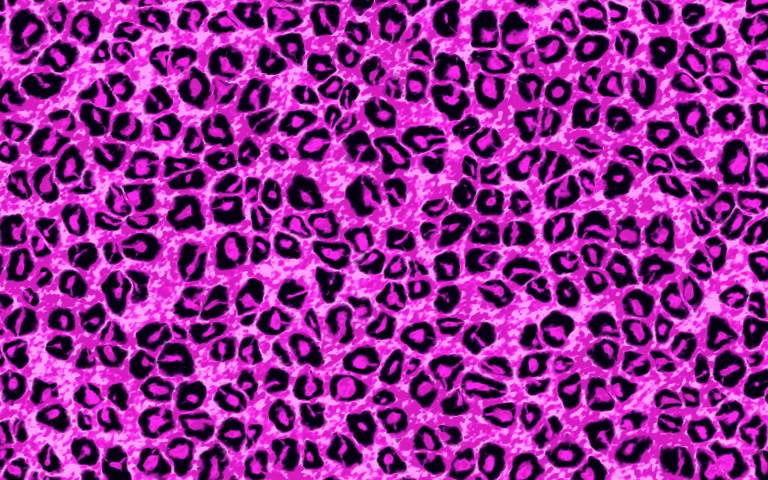
A Shadertoy shader for this pattern:

```glsl
// Leopard rosettes in near-black on speckled magenta fur.

const float ROWS = 14.2;         // rosettes per canvas height
const float JITTER = 0.7;        // seed scatter inside a grid cell
const float SIZE_SPREAD = 0.28;  // difference between large and small spots
const float SPOT_RADIUS = 0.47;  // largest reach of a spot from its seed
const float GAP = 0.07;          // half width of the lanes between spots
const float ROUNDING = 17.0;     // higher gives sharper spot corners
const float EDGE = 0.055;        // softness of the spot outline
const float FRAY = 0.14;         // raggedness of the spot outline
const float FUR_SCALE = 7.5;     // fur specks per rosette

const vec3 NIGHT = vec3(0.022, 0.0, 0.07);
const vec3 PLUM = vec3(0.16, 0.02, 0.23);
const vec3 ORCHID = vec3(0.84, 0.11, 0.75);
const vec3 MAGENTA = vec3(1.0, 0.15, 0.93);
const vec3 PINK = vec3(1.0, 0.62, 0.965);

vec2 hash2(vec2 p) {
    vec2 s = vec2(dot(p, vec2(127.1, 311.7)), dot(p, vec2(269.5, 183.3)));
    return fract(sin(s) * 43758.5);
}

float noise(vec2 p) {
    vec2 i = floor(p), f = fract(p);
    f = f * f * (3.0 - 2.0 * f);
    float low = mix(hash2(i).x, hash2(i + vec2(1, 0)).x, f.x);
    float high = mix(hash2(i + vec2(0, 1)).x, hash2(i + vec2(1, 1)).x, f.x);
    return mix(low, high, f.y);
}

vec2 noise2(vec2 p) {
    return vec2(noise(p), noise(p + 41.3)) - 0.5;
}

vec2 rotate(vec2 p, float a) {
    float c = cos(a), s = sin(a);
    return vec2(c * p.x + s * p.y, c * p.y - s * p.x);
}

// Seed position in xy, size weight in z
vec3 seedOf(vec2 id) {
    vec2 place = id + 0.5 + (hash2(id) - 0.5) * JITTER;
    return vec3(place, (hash2(id + 57.0).x - 0.5) * SIZE_SPREAD);
}

float power(vec2 p, vec3 seed) {
    vec2 d = p - seed.xy;
    return dot(d, d) - seed.z;
}

// Rounded distance to the border of the weighted cell around p
float cellBorder(vec2 p, out vec2 cellId, out vec3 cell) {
    vec2 base = floor(p);
    float best = 1e5;
    for (int y = -2; y <= 2; y++)
    for (int x = -2; x <= 2; x++) {
        vec2 id = base + vec2(x, y);
        vec3 seed = seedOf(id);
        float d = power(p, seed);
        if (d < best) { best = d; cell = seed; cellId = id; }
    }
    // The spot's own oval limits it as a further border
    vec2 oval = rotate(p - cell.xy, 3.1416 * hash2(cellId + 83.0).x) * vec2(0.88, 1.14);
    float sum = exp(-ROUNDING * (SPOT_RADIUS + 0.5 * cell.z + GAP - length(oval)));
    for (int y = -2; y <= 2; y++)
    for (int x = -2; x <= 2; x++) {
        vec2 id = cellId + vec2(x, y);
        if (x == 0 && y == 0) continue;
        vec3 seed = seedOf(id);
        float span = max(length(seed.xy - cell.xy), 0.05);
        sum += exp(-ROUNDING * (power(p, seed) - best) / (2.0 * span));
    }
    return -log(sum) / ROUNDING;
}

// Distance to the rosette's bright heart and the notches that open its ring
float heartDistance(vec2 local, vec2 id, float weight) {
    vec2 shape = hash2(id + 13.0);
    vec2 q = rotate(local, 6.2832 * shape.x);
    float radius = mix(0.04, 0.19, sqrt(shape.y)) + 0.35 * weight;
    float d = length(q * vec2(0.8, 1.25)) - radius;
    for (int i = 0; i < 2; i++) {
        vec2 notch = hash2(id + 29.0 + 7.0 * float(i));
        vec2 n = rotate(q, 2.5 * float(i) + 1.5 * notch.x);
        n.x -= clamp(n.x, 0.0, 0.7);
        d = min(d, length(n) - mix(-0.09, 0.08, notch.y));
    }
    return d;
}

void mainImage(out vec4 fragColor, in vec2 fragCoord) {
    vec2 p = fragCoord / iResolution.y * ROWS;

    // Bend the lattice broadly, then wobble the outlines
    vec2 q = p + 0.6 * noise2(p * 0.45) + 0.24 * noise2(p * 2.6);

    // Fur: fine specks over broad light and dark patches
    vec2 strand = rotate(p, 0.6) * vec2(0.85, 1.15) * FUR_SCALE;
    float fur = 0.6 * noise(strand) + 0.4 * noise(rotate(strand, 0.9) * 1.7 + 9.0);
    float patches = noise(p * 0.8 + 70.0);

    // Spots
    vec2 id;
    vec3 cell;
    float gap = GAP + 0.06 * (noise(p * 0.7 + 20.0) - 0.5);
    float inside = cellBorder(q, id, cell) - gap;
    float heart = heartDistance(q - cell.xy, id, cell.z);
    float spot = min(inside, heart) + FRAY * (fur - 0.5);
    float ink = smoothstep(-EDGE, EDGE, spot);

    // Ground: saturated hearts, pale speckled lanes
    float lane = 1.0 - smoothstep(-0.09, 0.03, inside);
    vec3 ground = mix(ORCHID, MAGENTA, smoothstep(0.3, 0.6, fur + 0.4 * (patches - 0.4)));
    ground = mix(ground, PINK, lane * smoothstep(0.42, 0.68, fur + 0.15 * (patches - 0.5)));

    vec3 dark = mix(PLUM, NIGHT, smoothstep(0.0, 0.09, spot));
    fragColor = vec4(mix(ground, dark, ink), 1.0);
}
```
